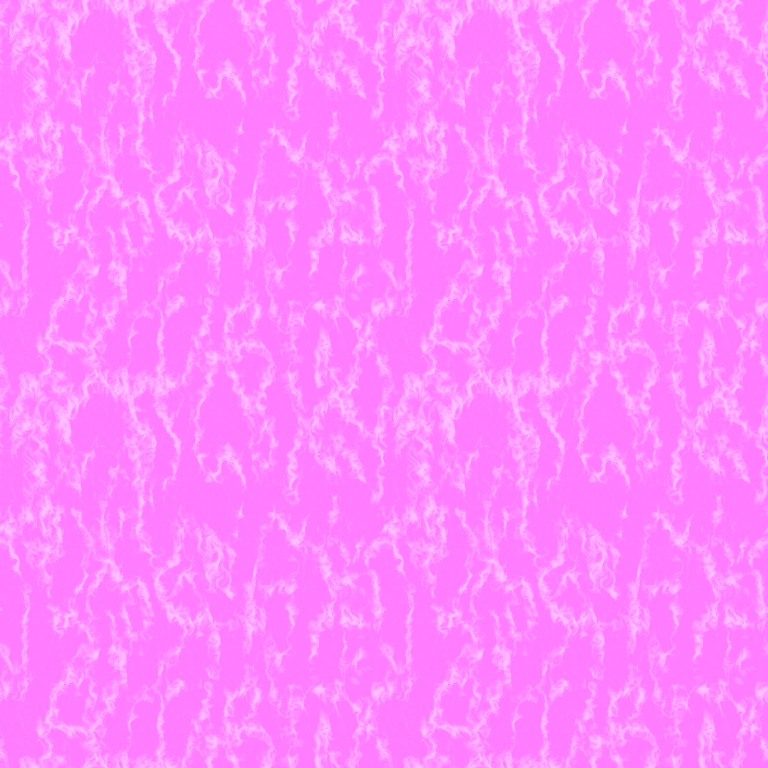
Reproduce this texture procedurally as a Shadertoy shader.

```glsl
// Pink marble with thin, pale, frayed veins running mostly upright.
// Turbulence (a sum of folded gradient noise) is low along the veins;
// the domain is warped, and all noise wraps so that each tile is seamless.

#define REPEATS 2.0                     // tiles across and down
#define BASE_COLOR vec3(1.0, 0.485, 1.0)
#define VEIN_COLOR vec3(1.0, 0.75, 1.0)
#define VEIN_CELLS vec2(13.0, 5.0)      // coarse noise cells per tile
#define OCTAVE_GROWTH vec2(1.8, 2.3)    // fine detail is less stretched
#define OCTAVE_WEIGHT 0.65
#define VEIN_LIMIT 0.455                // turbulence where veins fade out
#define VEIN_GAIN 4.7
#define VEIN_POWER 1.35
#define BEND 0.02                       // broad warp, in tiles
#define FRAY 0.013                      // fine warp, in tiles
#define GRAIN 0.08

// Unit gradient for a lattice point
vec2 gradient(vec2 cell, float seed) {
    uvec2 c = uvec2(cell);
    uint h = c.x * 1597u + c.y * 51749u + uint(seed) * 91193u;
    h = (h ^ (h >> 15)) * 739397u;
    h = (h ^ (h >> 13)) * 277803u;
    h ^= h >> 16;
    float angle = float(h & 65535u) / 65536.0 * 6.28319;
    return vec2(cos(angle), sin(angle));
}

// Gradient noise that wraps over the unit tile, with whole cell counts
float noise(vec2 p, vec2 cells, float seed) {
    vec2 q = p * cells + seed * vec2(0.37, 0.73);
    vec2 i = floor(q), f = q - i;
    vec2 a = mod(i, cells), b = mod(i + 1.0, cells);
    vec2 u = f * f * f * (f * (f * 6.0 - 15.0) + 10.0);
    float low = mix(dot(gradient(a, seed), f),
                    dot(gradient(vec2(b.x, a.y), seed), f - vec2(1.0, 0.0)), u.x);
    float high = mix(dot(gradient(vec2(a.x, b.y), seed), f - vec2(0.0, 1.0)),
                     dot(gradient(b, seed), f - 1.0), u.x);
    return mix(low, high, u.y);
}

vec2 noise2(vec2 p, vec2 cells, float seed) {
    return vec2(noise(p, cells, seed), noise(p, cells, seed + 1.0));
}

// Folded octaves: creases form the veins, finer ones fray them
float turbulence(vec2 p) {
    float sum = 0.0, weight = 1.0;
    vec2 cells = VEIN_CELLS;
    for (int i = 0; i < 5; i++) {
        sum += weight * abs(noise(p, cells, float(i) + 11.0));
        cells = floor(cells * OCTAVE_GROWTH);
        weight *= OCTAVE_WEIGHT;
    }
    return sum;
}

void mainImage(out vec4 fragColor, in vec2 fragCoord) {
    vec2 tile = fract(fragCoord / iResolution.xy * REPEATS);

    // Bend the veins broadly, then roughen them
    vec2 p = tile + BEND * noise2(tile, vec2(8.0, 6.0), 2.0);
    p += FRAY * noise2(tile, vec2(38.0, 34.0), 5.0);

    // Vein brightness
    float vein = VEIN_GAIN * pow(max(VEIN_LIMIT - turbulence(p), 0.0), VEIN_POWER);

    // Faint streaked grain over the whole surface
    vein += GRAIN * noise(p, vec2(90.0, 60.0), 20.0);

    fragColor = vec4(mix(BASE_COLOR, VEIN_COLOR, clamp(vein, 0.0, 1.0)), 1.0);
}
```
